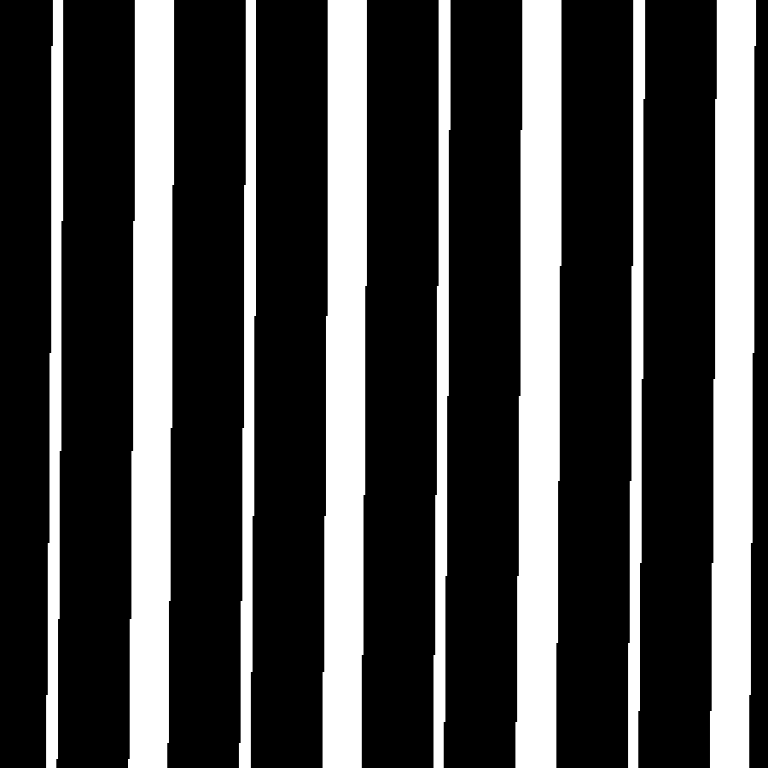
Reproduce this pattern procedurally as a WebGL 1 fragment shader.

```glsl
precision highp float;
// Pairs of black bars on white, with a narrow gap in each pair and a wide gap between.
// All bars drift left on a shallow parabola down the canvas; their positions
// snap to a coarse column grid, which leaves small steps along the edges.

uniform vec2 u_resolution;

#define GRID 450.0         // snapping columns across the canvas
#define PAIR_PITCH 113.36  // columns from one pair to the next
#define BAR_OFFSET 48.48   // columns between the two bars of a pair
#define BAR_WIDTH 42.0     // columns
#define FIRST_BAR -10.74   // left edge of the first bar, in columns
#define SEAM_PAIR 3.0      // pairs from this one on are nudged
#define SEAM_SHIFT 0.56    // size of the nudge, in columns
#define BEND 2.351         // drift in columns per squared canvas height
#define BEND_APEX 0.273    // height of the parabola apex above the canvas
#define BAR_COUNT 10

// Leftward drift in columns at a given depth below the top edge.
float driftAt(float depth) {
    float d = depth + BEND_APEX;
    return BEND * d * d;
}

// Left edge of a bar in canvas units, snapped to the column grid.
float barLeft(float index, float drift) {
    float pairIndex = floor((index + 0.5) / 2.0);
    float side = index - 2.0 * pairIndex;
    float column = FIRST_BAR + PAIR_PITCH * pairIndex + BAR_OFFSET * side;
    column += SEAM_SHIFT * step(SEAM_PAIR - 0.5, pairIndex);
    return floor(column - drift) / GRID;
}

// Share of a pixel centred on x that lies between two edges.
float spanCoverage(float x, float left, float right, float pixel) {
    float covered = min(x + 0.5 * pixel, right) - max(x - 0.5 * pixel, left);
    return clamp(covered / pixel, 0.0, 1.0);
}

void main() {
    vec2 uv = gl_FragCoord.xy / u_resolution;
    float pixel = 1.0 / u_resolution.x;
    float drift = driftAt(1.0 - uv.y);

    float ink = 0.0;
    for (int i = 0; i < BAR_COUNT; i++) {
        float left = barLeft(float(i), drift);
        ink += spanCoverage(uv.x, left, left + BAR_WIDTH / GRID, pixel);
    }

    gl_FragColor = vec4(vec3(1.0 - min(ink, 1.0)), 1.0);
}
```
